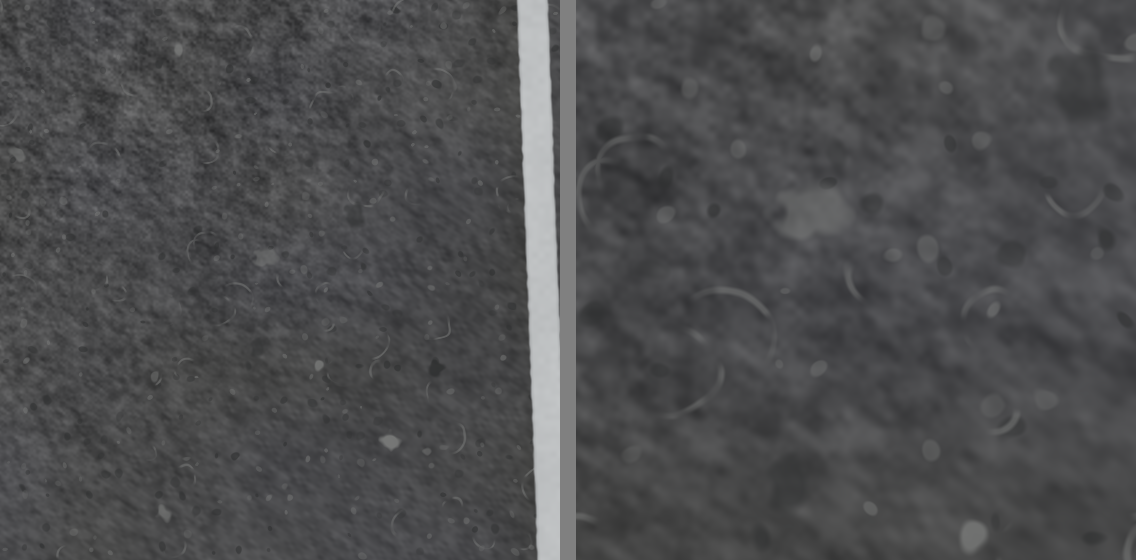
Left: the whole. Right: its middle third, enlarged.
A three.js fragment shader for this texture:

```glsl
// Worn grey asphalt with a pale painted stripe leaning along the right side.
// Layered value noise makes the slanted grain; hashed cells scatter dark pits,
// pale chips and thin curled scratches over it.

#define ASPHALT vec3(0.292, 0.293, 0.298)
#define PAINT vec3(0.745, 0.755, 0.760)
#define PIT vec3(0.185, 0.190, 0.192)
#define CHIP vec3(0.490, 0.495, 0.490)
#define GRAIN_CONTRAST 1.2
#define GRAIN_ANGLE 0.6
#define STRIPE_LEFT 0.960
#define STRIPE_LEAN 0.037
#define STRIPE_WIDTH 0.055
#define EDGE_SOFTNESS 0.0026

varying vec2 vUv;

float hash(vec2 p) {
  return fract(sin(dot(p, vec2(127.1, 311.7))) * 43758.5453);
}

float noise(vec2 p) {
  vec2 cell = floor(p);
  vec2 f = fract(p);
  f = f * f * (3.0 - 2.0 * f);
  float low = mix(hash(cell), hash(cell + vec2(1.0, 0.0)), f.x);
  float high = mix(hash(cell + vec2(0.0, 1.0)), hash(cell + 1.0), f.x);
  return mix(low, high, f.y);
}

// Noise centred on zero
float ripple(vec2 p) {
  return noise(p) - 0.5;
}

vec2 turn(vec2 p, float angle) {
  float c = cos(angle);
  float s = sin(angle);
  return vec2(c * p.x - s * p.y, s * p.x + c * p.y);
}

// Ragged blobs, at most one per cell; radii holds the smallest and largest
float spots(vec2 p, float cells, float density, vec2 radii, float seed) {
  float cover = 0.0;
  float ragged = ripple(p * 95.0 + seed) * 0.8;
  for (int j = -1; j <= 1; j++) {
    for (int i = -1; i <= 1; i++) {
      vec2 cell = floor(p * cells) + vec2(float(i), float(j));
      vec2 key = cell + seed;
      vec2 jitter = vec2(hash(key + 17.3), hash(key + 41.9));
      vec2 d = p - (cell + 0.2 + 0.6 * jitter) / cells;
      d = turn(d, 6.2832 * hash(key + 5.7));
      d.y *= 1.0 + 0.7 * hash(key + 29.4);
      float radius = mix(radii.x, radii.y, hash(key + 73.1));
      float blob = 1.0 - smoothstep(0.65, 1.2, length(d) / radius + ragged);
      float strength = mix(0.45, 1.0, hash(key + 11.6));
      cover = max(cover, blob * strength * step(hash(key), density));
    }
  }
  return cover;
}

// Thin broken arcs, at most one per cell
float curls(vec2 p, float cells, float density) {
  float cover = 0.0;
  vec2 bent = p + 0.008 * vec2(ripple(p * 45.0), ripple(p * 45.0 + 31.7));
  for (int j = -1; j <= 1; j++) {
    for (int i = -1; i <= 1; i++) {
      vec2 cell = floor(p * cells) + vec2(float(i), float(j));
      vec2 key = cell + 53.2;
      vec2 jitter = vec2(hash(key + 8.3), hash(key + 21.1));
      vec2 d = turn(bent - (cell + jitter) / cells, 6.2832 * hash(key + 3.9));
      float radius = mix(0.012, 0.034, hash(key + 67.7));
      float line = 1.0 - smoothstep(0.0006, 0.0032, abs(length(d) - radius));
      float arc = smoothstep(-0.1, 0.7, d.x / radius);
      cover = max(cover, line * arc * step(hash(key), density));
    }
  }
  return cover * smoothstep(0.25, 0.7, noise(p * 70.0 + 9.0));
}

vec3 asphalt(vec2 p, float stripeDistance) {
  // Grain is coarser and calmer towards the lower right
  float wear = smoothstep(-0.5, 0.6, p.y - p.x + 0.3 * ripple(p * 4.0));
  vec2 slanted = turn(p, GRAIN_ANGLE) * vec2(0.75, 1.25);
  float grain = 0.075 * ripple(slanted * 68.0) + 0.055 * ripple(slanted * 31.0 + 7.0);
  grain += 0.065 * ripple(slanted * 125.0 + 3.0);
  grain += 0.055 * wear * ripple(p * 210.0 + 13.0);
  float tone = grain * GRAIN_CONTRAST * mix(0.65, 1.15, wear);
  tone += 0.035 * ripple(p * 5.0 + 2.0) + 0.012 * (wear - 0.5);

  // Olive film gathers beside the paint and in broad stains
  float film = exp(-abs(stripeDistance) * 18.0) * step(stripeDistance, 0.0);
  float stain = 0.7 * film + ripple(p * 6.0 + 19.0);
  vec3 colour = ASPHALT + tone + stain * vec3(0.003, 0.002, -0.012) - 0.022 * film;

  // Pits, chips and scratches, small ones first
  colour = mix(colour, PIT, 0.65 * spots(p, 30.0, 0.20, vec2(0.004, 0.010), 4.1));
  colour = mix(colour, CHIP, 0.48 * spots(p, 32.0, 0.18, vec2(0.003, 0.008), 37.5));
  colour = mix(colour, CHIP, 0.50 * curls(p, 11.0, 0.40));
  colour = mix(colour, PIT, 0.85 * spots(p, 7.0, 0.16, vec2(0.014, 0.027), 61.3));
  return mix(colour, CHIP, 0.95 * spots(p, 8.0, 0.14, vec2(0.010, 0.023), 88.7));
}

void main() {
  vec2 p = vUv;
  float left = STRIPE_LEFT - STRIPE_LEAN * p.y + 0.0022 * ripple(p * 75.0);
  float offset = p.x - left;
  float inside = STRIPE_WIDTH * 0.5 - abs(offset - STRIPE_WIDTH * 0.5);
  float stripe = smoothstep(-EDGE_SOFTNESS, EDGE_SOFTNESS, inside);
  vec3 paint = PAINT + 0.025 * ripple(p * 90.0) + 0.025 * ripple(p * 14.0);
  paint -= 0.06 * (1.0 - smoothstep(0.0, 0.007, inside));
  gl_FragColor = vec4(mix(asphalt(p, offset), paint, stripe), 1.0);
}
```
